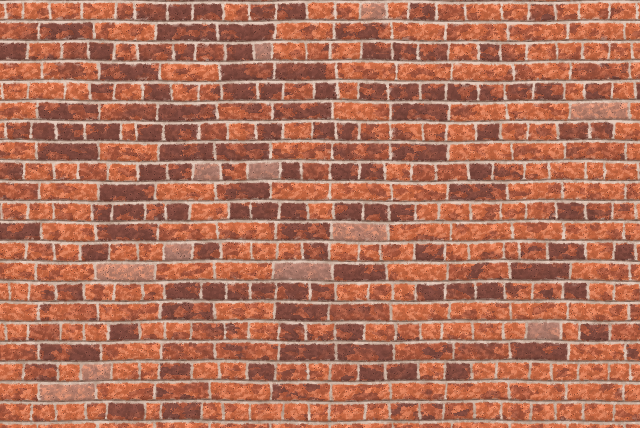
This texture is drawn by a WebGL 2 fragment shader. Its source:

```glsl
#version 300 es
// Weathered red brick wall: header and stretcher courses alternate in pale mortar.
precision highp float;
uniform vec2 u_resolution;
out vec4 fragColor;

// Layout, in units of one course height
const float COURSES = 21.4;
const float TOP_OFFSET = 0.09;
const float STRETCHER = 2.935;
const float HEADER = 1.385;
const float STRETCHER_START = 2.0;
const vec2 JOINT = vec2(0.065, 0.095);   // half widths of the mortar joints
const float CORNER = 0.06;
const float RAGGED = 0.065;

// Colours
const vec3 ORANGE = vec3(0.76, 0.40, 0.26);
const vec3 RUST = vec3(0.64, 0.33, 0.235);
const vec3 BROWN = vec3(0.47, 0.275, 0.235);
const vec3 PEACH = vec3(0.87, 0.56, 0.43);
const vec3 FADED = vec3(0.69, 0.51, 0.45);
const vec3 MORTAR_LIGHT = vec3(0.90, 0.80, 0.74);
const vec3 MORTAR_GREY = vec3(0.66, 0.55, 0.48);
const vec3 SHADOW = vec3(0.40, 0.29, 0.24);

float hash(vec2 p) {
    vec3 q = fract(p.xyx * vec3(0.1031, 0.1030, 0.0973));
    q += dot(q, q.yzx + 33.33);
    return fract((q.x + q.y) * q.z);
}

// Cellular noise: distance to the nearest point and that cell's random value
vec2 cells(vec2 p) {
    vec2 base = floor(p), best = vec2(9.0, 0.0);
    for (int j = -1; j <= 1; j++)
    for (int i = -1; i <= 1; i++) {
        vec2 c = base + vec2(i, j);
        vec2 site = c + vec2(hash(c + 17.3), hash(c + 71.9));
        float d = length(p - site);
        if (d < best.x) best = vec2(d, hash(c + 5.1));
    }
    return best;
}

// Layered sines, roughly -1 to 1
float waves(vec2 p) {
    float sum = 0.0, gain = 0.5;
    for (int i = 0; i < 4; i++) {
        sum += gain * sin(p.x + 1.7 * sin(p.y)) * cos(p.y * 1.1 - 0.8 * sin(p.x));
        p = mat2(1.5, 1.1, -1.1, 1.5) * p + 2.3;
        gain *= 0.6;
    }
    return sum;
}

// Position of joint k in a course, in brick lengths
float jointAt(float k, float course, float looseness) {
    float r = hash(vec2(k, course) + 40.0) - 0.5;
    return k + r * looseness * (1.0 + 5.0 * r * r);
}

void main() {
    vec2 uv = gl_FragCoord.xy / u_resolution.y;
    float pixel = COURSES / u_resolution.y;
    vec2 p = vec2(uv.x, 1.0 - uv.y) * COURSES;

    // Courses, slightly uneven
    float y = p.y - TOP_OFFSET + 0.035 * sin(p.x * 0.43 + p.y * 0.2) + 0.02 * sin(p.x * 1.3 + p.y);
    float course = floor(y), v = y - course;
    bool stretcher = mod(course, 2.0) > 0.5;
    float size = stretcher ? STRETCHER : HEADER;
    float shift = (stretcher ? STRETCHER_START : 0.0) + 0.35 * (hash(vec2(course, 8.0)) - 0.3);
    float looseness = stretcher ? 0.07 : 0.22;

    // Brick between two jittered joints
    float x = (p.x - shift + 0.025 * sin(v * 4.0 + p.x * 3.0)) / size;
    float k = floor(x + 0.5);
    float id = x < jointAt(k, course, looseness) ? k - 1.0 : k;
    float left = jointAt(id, course, looseness), right = jointAt(id + 1.0, course, looseness);
    vec2 local = vec2((x - 0.5 * (left + right)) * size, v - 0.5);
    vec2 halfSize = vec2(0.5 * (right - left) * size, 0.5) - JOINT;

    // Wear noise
    float blotch = waves(p * vec2(1.9, 2.6) + 3.0);
    float rough = waves(p * 7.0);
    vec2 grit = cells(p * 7.5);
    vec2 flake = cells(p * vec2(1.7, 2.6) + 0.45 * vec2(rough, blotch));

    // Rounded brick outline with ragged edges
    vec2 q = abs(local) - halfSize + CORNER;
    float dist = length(max(q, 0.0)) + min(max(q.x, q.y), 0.0) - CORNER;
    dist += RAGGED * (0.6 * rough + 0.6 * (grit.y - 0.5));
    float brickMask = 1.0 - smoothstep(-0.025 - pixel * 0.5, 0.025 + pixel * 0.5, dist);

    // Brick tone: brown gathers around the middle, orange towards the bottom
    vec2 key = vec2(id, course);
    float pick = hash(key + 11.0), kind = hash(key + 90.0);
    vec2 fromMiddle = (p / COURSES - vec2(0.7, 0.42)) / vec2(0.75, 0.5);
    float darkBias = 0.26 - 0.35 * dot(fromMiddle, fromMiddle);
    float tone = smoothstep(0.42, 0.78, pick + darkBias);
    float spall = smoothstep(0.70, 0.78, flake.y + 0.15 * blotch);
    tone = clamp(tone + (tone < 0.5 ? 0.55 : -0.4) * spall + 0.25 * blotch, 0.0, 1.0);
    vec3 brick = mix(ORANGE, RUST, smoothstep(0.0, 0.5, tone));
    brick = mix(brick, BROWN, smoothstep(0.45, 1.0, tone));
    brick = mix(brick, FADED, 0.8 * step(0.977, kind));
    brick = mix(brick, PEACH, (1.0 - tone) * 0.55 * smoothstep(0.1, 0.6, rough + 0.4 * grit.y));
    brick *= 0.93 + 0.16 * grit.y + 0.09 * rough;
    brick *= 1.0 - 0.35 * smoothstep(0.26, 0.1, grit.x) * step(0.86, grit.y);
    brick *= 1.0 + 0.10 * smoothstep(0.1, -0.4, local.y) - 0.16 * smoothstep(0.25, 0.42, local.y);

    // Mortar, brighter near the top, shaded below each brick
    float bright = 0.72 - 0.35 * p.y / COURSES + 0.45 * blotch + 0.35 * (grit.y - 0.5);
    vec3 mortar = mix(MORTAR_GREY, MORTAR_LIGHT, clamp(bright + 0.15, 0.0, 1.0));
    float shade = smoothstep(0.84, 0.91, v) * (1.0 - smoothstep(0.94, 1.0, v));
    mortar = mix(mortar, SHADOW, shade * (0.65 + 0.3 * rough));

    // Thin lime smears over the brick faces
    float lime = smoothstep(0.35, 0.7, blotch + 0.5 * rough - 0.3 * p.y / COURSES);
    brick = mix(brick, MORTAR_LIGHT, 0.4 * lime * smoothstep(-0.2, 0.0, dist));

    fragColor = vec4(mix(mortar, brick, brickMask), 1.0);
}
```
